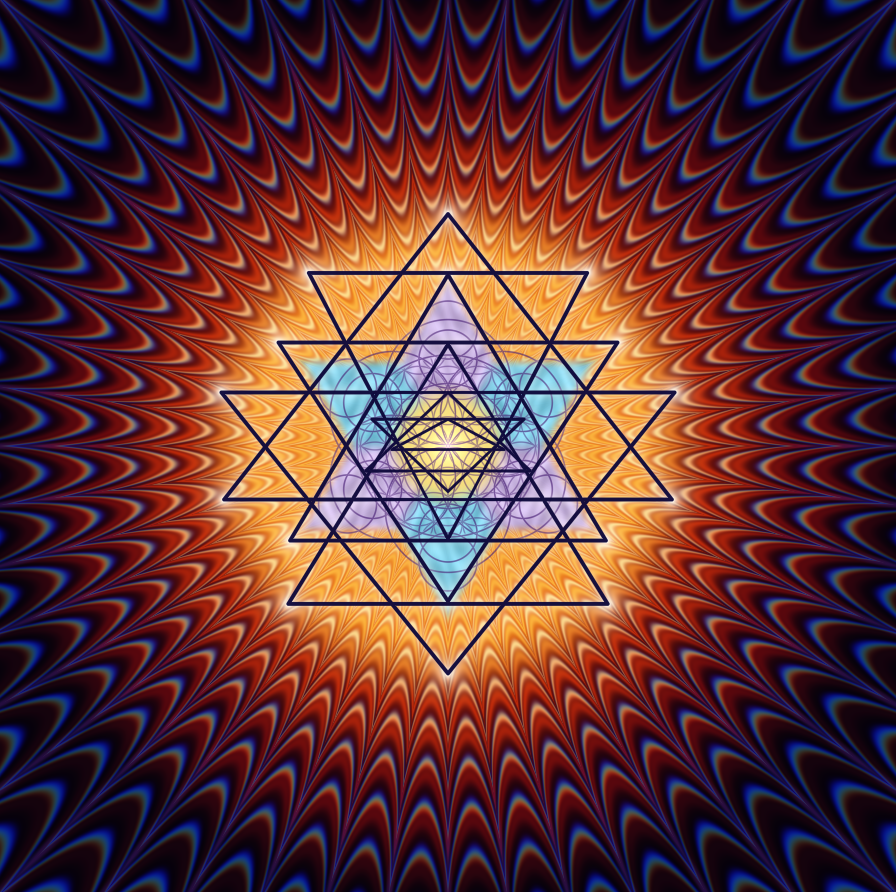
This background is drawn by a Shadertoy shader. Its source:

```glsl
const float TAU = 6.2831853;
const vec3 NAVY = vec3(0.04, 0.02, 0.22);
const vec3 LILAC = vec3(0.77, 0.70, 0.91);
const vec3 CYAN = vec3(0.47, 0.81, 0.93);
const vec3 LEMON = vec3(0.95, 0.87, 0.50);
const vec3 VIOLET = vec3(0.25, 0.08, 0.43);

float segmentDist(vec2 p, vec2 a, vec2 b) {
    vec2 ab = b - a;
    return length(p - a - ab * clamp(dot(p - a, ab) / dot(ab, ab), 0.0, 1.0));
}

// Outline of an upright or inverted triangle: apex height, base height, half base
float triangleDist(vec2 p, vec3 t) {
    vec2 q = vec2(abs(p.x), p.y);
    vec2 corner = vec2(t.z, t.y);
    return min(segmentDist(q, vec2(0.0, t.x), corner),
               segmentDist(q, vec2(0.0, t.y), corner));
}

float stroke(float d, float halfWidth, float px) {
    return 1.0 - smoothstep(halfWidth - 0.7 * px, halfWidth + 0.7 * px, d);
}

float pulse(float phase, float sharpness) {
    return pow(0.5 + 0.5 * cos(TAU * phase), sharpness);
}

// Four colours blended along the radius
vec3 ramp(float r, vec3 a, vec3 b, vec3 c, vec3 d) {
    vec3 col = mix(a, b, smoothstep(0.21, 0.30, r));
    col = mix(col, c, smoothstep(0.29, 0.40, r));
    return mix(col, d, smoothstep(0.39, 0.53, r));
}

// Rings of scalloped feathers, growing with the radius
vec3 feathers(vec2 p, float count) {
    float r = length(p);
    float s = abs(2.0 * fract(atan(p.x, p.y) * count / TAU) - 1.0);
    float outer = smoothstep(0.22, 0.42, r);
    float f = 9.0 * log(r + 0.06) - 1.3 * s * s - 0.35 * outer * pow(s, 8.0);
    vec3 shade = ramp(r, vec3(0.90, 0.42, 0.07), vec3(0.36, 0.05, 0.04),
                      vec3(0.11, 0.01, 0.05), vec3(0.02, 0.005, 0.04));
    vec3 core = ramp(r, vec3(0.99, 0.70, 0.22), vec3(0.74, 0.16, 0.04),
                     vec3(0.38, 0.03, 0.05), vec3(0.08, 0.01, 0.05));
    vec3 rim = ramp(r, vec3(1.0, 0.91, 0.60), vec3(0.94, 0.64, 0.42),
                    vec3(0.62, 0.42, 0.54), vec3(0.20, 0.26, 0.58));
    // The rim splits into blue, green and red away from the centre
    float split = 0.085 * outer;
    float sharpness = mix(4.0, 8.0, outer);
    vec3 glint = vec3(pulse(f - 2.0 * split, sharpness), pulse(f - split, sharpness),
                      pulse(f, 0.8 * sharpness));
    vec3 col = mix(shade, core, pulse(f - 0.42, 2.0));
    col = mix(col, rim, glint * mix(0.95, 0.45, s * s));
    // Indigo seams between the feathers
    float seam = smoothstep(0.80, 1.0, s) * smoothstep(0.30, 0.48, r);
    col += vec3(0.06, 0.04, 0.20) * seam;
    // Calmer contrast near the centre
    return mix(vec3(0.96, 0.66, 0.24), col, mix(0.6, 1.0, smoothstep(0.12, 0.24, r)));
}

// Six-pointed star: signed distance of two crossed triangles
float starDist(vec2 p, float radius) {
    float side = 0.866 * abs(p.x);
    float up = max(-p.y, side + 0.5 * p.y);
    float down = max(p.y, side - 0.5 * p.y);
    return min(up, down) - 0.5 * radius;
}

// Overlapping circles on a hexagonal lattice
float latticeDist(vec2 p, float size) {
    float row = floor(p.y / (0.866 * size) + 0.5);
    float column = floor(p.x / size - 0.5 * row + 0.5);
    float d = 1.0;
    for (int j = -2; j <= 2; j++) {
        for (int i = -2; i <= 2; i++) {
            vec2 cell = vec2(column + float(i), row + float(j));
            vec2 center = size * vec2(cell.x + 0.5 * cell.y, 0.866 * cell.y);
            d = min(d, abs(length(p - center) - size));
        }
    }
    return d;
}

// Six rings around the centre and the circles enclosing them
float rosetteDist(vec2 p, float orbit) {
    float r = length(p);
    float d = min(abs(r - 0.102), abs(r - 0.070));
    for (int k = 0; k < 6; k++) {
        float a = (float(k) + 0.5) * TAU / 6.0;
        vec2 axis = orbit * vec2(cos(a), sin(a));
        d = min(d, abs(length(p - axis) - 0.25 * orbit));
        d = min(d, abs(length(p - 0.75 * axis) - 0.25 * orbit));
        d = min(d, abs(length(p - 0.55 * axis) - 0.54 * orbit));
    }
    return d;
}

void mainImage(out vec4 fragColor, in vec2 fragCoord) {
    float px = 1.0 / iResolution.y;
    vec2 p = (fragCoord - 0.5 * iResolution.xy) * px;
    float r = length(p);
    vec3 col = feathers(p, 48.0);

    // Tinted star with a pale heart
    float wave = sin(3.0 * atan(p.y, p.x));
    vec3 tint = mix(LILAC, CYAN, smoothstep(-0.4, 0.4, wave));
    tint += 0.10 * sin(150.0 * p.y + 3.0 * sin(95.0 * p.x)) * sin(130.0 * p.x);
    tint = mix(LEMON, tint, smoothstep(0.045, 0.075, r));
    float body = min(starDist(p, 0.184), r - 0.108);
    col = mix(col, tint, 0.95 * (1.0 - smoothstep(-0.006, 0.010, body)));

    // Fine violet tracery
    float lace = stroke(latticeDist(p, 0.0327), 0.0008, px) * (1.0 - smoothstep(0.098, 0.102, r));
    float rings = stroke(rosetteDist(p, 0.130), 0.0009, px);
    col = mix(col, VIOLET, max(0.45 * lace, 0.62 * rings));
    col += 0.5 * exp(-85.0 * r);

    // Interlaced triangles with glowing edges and corners
    vec3 triangles[9] = vec3[9](
        vec3(0.260, -0.060, 0.251), vec3(0.192, -0.106, 0.177), vec3(0.114, -0.177, 0.179),
        vec3(0.060, -0.028, 0.092), vec3(0.030, -0.004, 0.063), vec3(-0.255, 0.060, 0.254),
        vec3(-0.104, 0.194, 0.156), vec3(-0.174, 0.116, 0.190), vec3(-0.051, 0.030, 0.085));
    float d = 1.0;
    float tip = 1.0;
    for (int i = 0; i < 9; i++) {
        vec3 t = triangles[i];
        d = min(d, triangleDist(p, t));
        tip = min(tip, length(vec2(abs(p.x), p.y) - vec2(t.z, t.y)));
        tip = min(tip, length(p - vec2(0.0, t.x)));
    }
    float halo = 0.50 * exp(-160.0 * d) * smoothstep(0.06, 0.15, r);
    float flare = 0.80 * exp(-110.0 * tip) * smoothstep(0.14, 0.20, r);
    col = mix(col, vec3(1.0, 0.98, 0.94), clamp(halo + flare, 0.0, 1.0));
    float lineWidth = mix(0.0016, 0.0022, smoothstep(0.05, 0.12, r));
    col = mix(col, NAVY, 0.95 * stroke(d, lineWidth, px));

    fragColor = vec4(clamp(col, 0.0, 1.0), 1.0);
}
```
